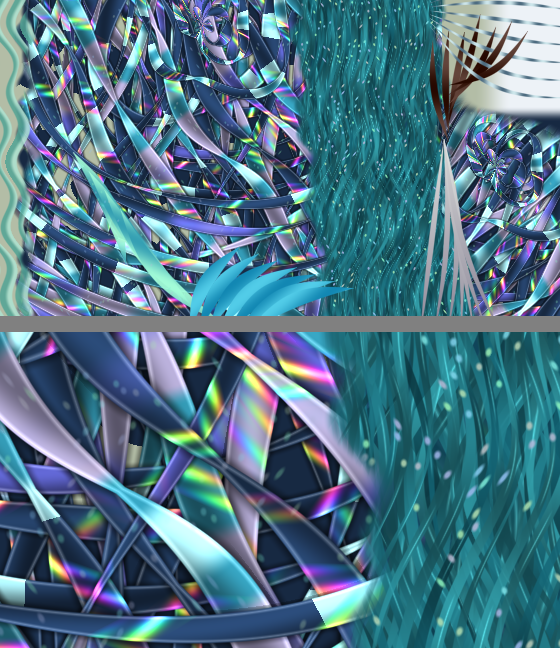
Top: the whole. Bottom: its middle third, enlarged.
Reproduce this texture procedurally as a WebGL 1 fragment shader.

```glsl
precision highp float;
uniform vec2 u_resolution;

float hash(float n) { return fract(sin(n * 12.99 + 0.7) * 4375.85); }

vec3 spectrum(float t) { return 0.5 + 0.5 * cos(6.283 * (t + vec3(0.0, 0.33, 0.67))); }

float inside(float d, float soft) { return 1.0 - smoothstep(-soft, soft, d); }

// Cellular noise: distance to the nearest point and its random value
vec2 cells(vec2 p) {
  vec2 best = vec2(9.0, 0.0);
  for (int j = -1; j <= 1; j++) for (int i = -1; i <= 1; i++) {
    vec2 c = floor(p) + vec2(float(i), float(j));
    float n = c.x * 1.73 + c.y * 7.31;
    float d = length(c + 0.2 + 0.6 * vec2(hash(n), hash(n + 4.1)) - p);
    if (d < best.x) best = vec2(d, hash(n + 9.7));
  }
  return best;
}

// Wavy tapering strips: position across, signed edge distance, random value
vec3 strips(vec2 q, float density, float seed) {
  q.x += 0.06 * sin(q.y * 3.3 + seed) + 0.02 * sin(q.y * 9.0 + seed * 2.3);
  float x = q.x * density;
  float r = hash(floor(x) + seed * 17.3);
  float across = fract(x) - 0.5 + 0.19 * sin(q.y * (5.0 + 7.0 * r) + r * 40.0);
  float halfWidth = 0.06 + 0.24 * abs(sin(q.y * (3.0 + 4.0 * r) + r * 20.0));
  return vec3(across, abs(across) - halfWidth, r);
}

// Pointed curved blade from a to b
float blade(vec2 p, vec2 a, vec2 b, float width, float bend) {
  vec2 axis = b - a;
  float len = length(axis);
  float t = clamp(dot(p - a, axis) / (len * len), 0.0, 1.0);
  float arch = sin(3.1416 * t);
  float side = dot(p - a, vec2(-axis.y, axis.x)) / len - bend * arch;
  return inside(abs(side) - width * arch, 0.8 / u_resolution.y) * step(0.001, t) * step(t, 0.999);
}

vec3 foilColor(float h) {
  vec3 c = mix(vec3(0.13, 0.23, 0.37), vec3(0.34, 0.36, 0.74), smoothstep(0.36, 0.48, h));
  c = mix(c, vec3(0.61, 0.58, 0.72), smoothstep(0.52, 0.62, h));
  c = mix(c, vec3(0.17, 0.51, 0.60), smoothstep(0.72, 0.78, h));
  return mix(c, vec3(0.64, 0.89, 0.92), smoothstep(0.86, 0.92, h));
}

void main() {
  vec2 p = gl_FragCoord.xy / u_resolution.y;
  float px = 1.0 / u_resolution.y;
  float ragged = 0.016 * sin(p.y * 23.0) + 0.01 * sin(p.y * 57.0 + 1.0);
  float right = step(1.4, p.x);

  // Pale wall seen through dark gaps
  vec2 gap = cells(p * vec2(11.0, 8.0) + 0.4 * sin(p.yx * 19.0));
  vec3 wall = mix(vec3(0.70, 0.74, 0.65), vec3(0.93, 0.95, 0.97), right * smoothstep(1.5, 1.62, p.x));
  float clearing = max(inside(p.x - 0.08 - ragged, 0.01), right * smoothstep(0.62, 0.68, p.y + ragged));
  vec3 col = mix(vec3(0.09, 0.16, 0.26), wall, max(clearing, step(0.62, gap.y)));

  // Holographic foil, alternating slanted sheets and hanging loops
  float foilArea = smoothstep(0.06, 0.1, p.x + ragged);
  foilArea *= 1.0 - right * smoothstep(0.6, 0.66, p.y + ragged + 0.3 * (p.x - 1.6));
  for (int i = 0; i < 9; i++) {
    float f = float(i);
    float tilt = mix(-0.2 + 0.5 * sin(f * 2.4), 0.65 + 0.3 * sin(f * 2.0), right);
    vec2 q = vec2(p.x * cos(tilt) - p.y * sin(tilt), p.x * sin(tilt) + p.y * cos(tilt));
    vec2 d = p - mix(vec2(0.64, 0.92), vec2(1.57, 0.47), right);
    if (mod(f, 3.0) > 1.5) q = vec2(length(d), 0.4 * atan(d.x, -d.y));
    float density = 9.0 + 9.0 * hash(f + 3.0);
    vec3 s = strips(q, density, f + 1.0);
    float present = foilArea * step(0.34, hash(s.z * 31.0 + f));
    col *= 1.0 - 0.5 * present * inside(s.y - 0.04, 0.07);
    vec3 foil = foilColor(fract(s.z * 5.0 + 0.16 * sin(q.y * 17.0 + s.z * 30.0)));
    foil *= 0.78 + 0.3 * sin(s.x * 7.0 + q.y * 13.0 + s.z * 9.0) + 0.03 * f;
    // Rainbow flashes and fine bars along each strip
    float band = q.y * 19.0 + s.x * 1.5 + s.z * 8.0;
    float flash = smoothstep(0.68, 0.9, hash(floor(band) + s.z * 50.0)) * sin(3.1416 * fract(band));
    flash *= 0.55 + 0.45 * sin(q.y * 190.0 + s.x * 9.0);
    foil = mix(foil, 1.15 * spectrum(q.y * 7.0 + s.x * 1.3 + s.z * 3.0) + 0.1, flash);
    foil += 0.6 * pow(flash, 4.0);
    foil += 0.28 * inside(abs(s.y + 0.035) - 0.015, 0.03);
    col = mix(col, foil, present * inside(s.y, density * px));
  }

  // Broad shining ribbons at the lower left
  for (int i = 0; i < 4; i++) {
    float f = float(i);
    vec2 a = vec2(0.23 + 0.05 * f, 0.52 - 0.06 * f);
    float m = blade(p, a, a + vec2(0.17 + 0.05 * f, -0.36), 0.024, 0.03 - 0.025 * f);
    vec3 shine = mix(vec3(0.2, 0.62, 0.7), vec3(0.65, 1.0, 0.85), 0.5 + 0.5 * sin(p.y * 33.0 + p.x * 15.0 + f));
    col = mix(col, shine, m * 0.92);
  }

  // Dense teal fringe
  float fringe = smoothstep(0.93, 0.97, p.x + ragged - 0.1 * (1.0 - p.y) * (1.0 - p.y));
  fringe *= inside(p.x + ragged - 1.39 - 0.12 * smoothstep(0.5, 0.0, p.y), 0.02);
  col = mix(col, vec3(0.05, 0.27, 0.34), fringe * 0.88);
  for (int i = 0; i < 7; i++) {
    float f = float(i);
    float density = 17.0 + 5.0 * f;
    vec2 q = p + vec2(0.012 * sin(p.y * 21.0 + f) + 0.09 * (p.y - 0.5) * sin(f * 1.9), f);
    vec3 s = strips(q, density, f + 20.0);
    vec3 teal = mix(vec3(0.06, 0.34, 0.40), vec3(0.19, 0.59, 0.63), s.z);
    teal *= 0.85 + 0.25 * sin(q.y * 25.0 + s.z * 40.0);
    teal += vec3(0.2, 0.36, 0.35) * inside(abs(s.x - 0.05) - 0.03, 0.06) * smoothstep(0.2, 1.0, sin(q.y * 37.0 + s.z * 60.0));
    col = mix(col, teal, fringe * 0.85 * inside(s.y, density * px));
  }
  vec2 spark = cells(p * vec2(62.0, 48.0) + sin(p.yx * 31.0));
  float glitter = inside(spark.x - 0.2, 0.12) * step(0.8, spark.y) * max(fringe, 0.35 * foilArea);
  col = mix(col, mix(vec3(0.65, 0.95, 0.93), spectrum(spark.y * 40.0), 0.25), glitter * 0.85);

  // Mint strands on the left edge
  vec3 mint = strips(p + vec2(0.02 * sin(p.y * 29.0), 0.0), 19.0, 5.0);
  vec3 mintColor = mix(vec3(0.32, 0.64, 0.58), vec3(0.68, 0.89, 0.82), smoothstep(-0.1, 0.2, mint.x));
  col = mix(col, mintColor, 0.85 * inside(mint.y - 0.08, 19.0 * px) * inside(p.x - 0.09 - ragged, 0.01));

  // Bronze fan, silver arcs, white frond and cyan leaf
  for (int i = 0; i < 7; i++) {
    float f = float(i);
    vec2 root = vec2(1.42, 0.55 + 0.03 * f);
    float bronze = blade(p, root, vec2(1.37 + 0.05 * f, 0.86 + 0.1 * hash(f)), 0.011, 0.02 - 0.01 * f);
    col = mix(col, vec3(0.27, 0.15, 0.11) + 0.12 * sin(p.y * 24.0 + f), bronze);
    float silver = blade(p, vec2(1.36, 0.99 - 0.012 * f), vec2(1.82, 1.02 - 0.055 * f), 0.006, 0.04 - 0.02 * f);
    col = mix(col, mix(vec3(0.3, 0.42, 0.5), vec3(0.8, 0.9, 0.92), 0.5 + 0.5 * sin(p.x * 90.0 + f)), silver);
    float frond = blade(p, vec2(1.405, 0.56), vec2(1.33 + 0.043 * f, -0.06), 0.009, 0.035 * sin(f * 0.8));
    col = mix(col, mix(vec3(0.58, 0.56, 0.62), vec3(0.87, 0.88, 0.87), p.y * 1.8 + 0.1 * sin(f * 5.0)), frond);
    float leaf = blade(p, vec2(0.6 + 0.03 * f, -0.05), vec2(0.76 + 0.06 * f, 0.22 - 0.022 * f), 0.023, 0.035);
    col = mix(col, mix(vec3(0.07, 0.53, 0.70), vec3(0.32, 0.80, 0.91), 0.5 + 0.5 * sin(p.x * 25.0 - p.y * 30.0 + f)), leaf);
  }

  gl_FragColor = vec4(clamp(col, 0.0, 1.0), 1.0);
}
```
